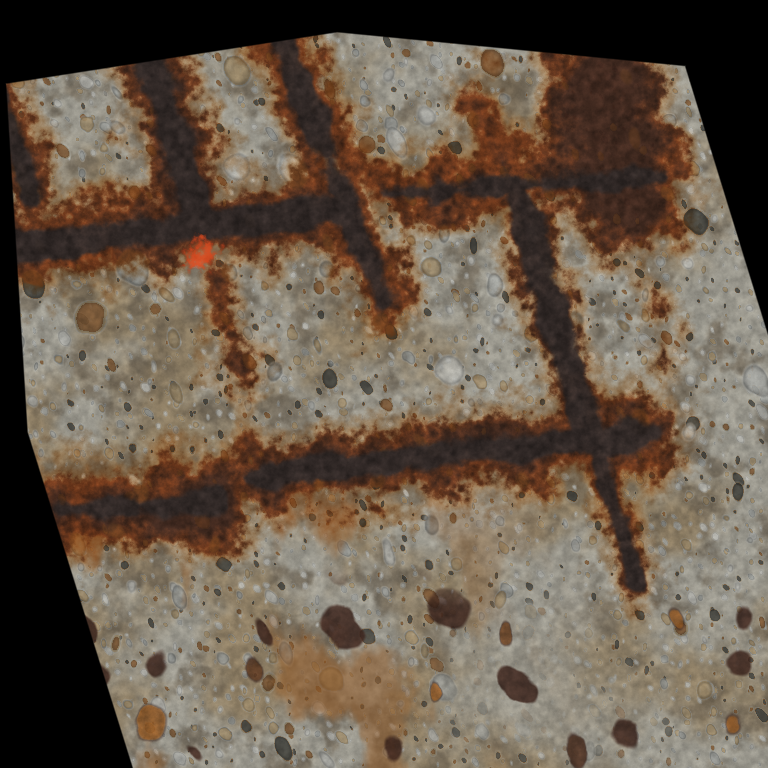
Reproduce this texture procedurally as a WebGL 1 fragment shader.

```glsl
precision highp float;
uniform vec2 u_resolution;

const vec3 PALE = vec3(0.60, 0.59, 0.55);
const vec3 SAND = vec3(0.55, 0.49, 0.39);
const vec3 GRIT = vec3(0.40, 0.36, 0.30);
const vec3 OCHRE = vec3(0.56, 0.34, 0.14);
const vec3 RUST = vec3(0.43, 0.21, 0.10);
const vec3 DARK_RUST = vec3(0.23, 0.14, 0.11);
const vec3 STEEL = vec3(0.18, 0.155, 0.15);

vec2 hash2(vec2 p) {
  vec3 q = fract(p.xyx * vec3(0.1031, 0.1030, 0.0973));
  q += dot(q, q.yzx + 33.33);
  return fract((q.xx + q.yz) * q.zy);
}

float noise(vec2 p) {
  vec2 i = floor(p), f = fract(p);
  f = f * f * (3.0 - 2.0 * f);
  float low = mix(hash2(i).x, hash2(i + vec2(1, 0)).x, f.x);
  float high = mix(hash2(i + vec2(0, 1)).x, hash2(i + vec2(1, 1)).x, f.x);
  return mix(low, high, f.y);
}

float fbm(vec2 p) {
  float sum = 0.0, amp = 0.5;
  for (int i = 0; i < 5; i++) {
    sum += amp * noise(p);
    p = mat2(1.6, 1.2, -1.2, 1.6) * p + 7.3;
    amp *= 0.5;
  }
  return sum;
}

// Signed distance to the right of the line from a to b
float side(vec2 p, vec2 a, vec2 b) {
  vec2 d = normalize(b - a);
  return dot(p - a, vec2(d.y, -d.x));
}

// Adds a bar to a field of distances: x to its steel, y to its rust
vec2 addBar(vec2 field, vec2 p, vec2 a, vec2 b, float core, float halo) {
  vec2 pa = p - a, ba = b - a;
  float d = length(pa - ba * clamp(dot(pa, ba) / dot(ba, ba), 0.0, 1.0));
  return min(field, vec2(d - core, d - halo));
}

// Scattered leaning ellipses: coverage, tone, rim
vec3 stones(vec2 p, float cells, float density, float seed, float px) {
  vec2 g = p * cells + seed;
  vec3 found = vec3(0.0);
  for (int y = -1; y <= 1; y++) {
    for (int x = -1; x <= 1; x++) {
      vec2 id = floor(g) + vec2(x, y);
      vec2 spot = hash2(id + seed), kind = hash2(id + seed + 57.0);
      float angle = 0.28 + (kind.y - 0.5) * 1.1;
      vec2 axis = vec2(cos(angle), sin(angle));
      vec2 d = g - id - 0.2 - 0.6 * spot;
      d = vec2(dot(d, axis) / mix(0.45, 0.9, spot.y), dot(d, vec2(-axis.y, axis.x)));
      float edge = length(d) - mix(0.16, 0.46, spot.x * kind.y);
      edge += (noise(g * 4.0) - 0.5) * 0.12;
      float soft = px * cells + 0.03;
      float cover = (1.0 - smoothstep(-soft, soft, edge)) * step(kind.x, density);
      float rim = cover * smoothstep(-0.13, 0.0, edge);
      found = mix(found, vec3(1.0, fract(kind.x * 37.0 + spot.y), rim), cover);
    }
  }
  return found;
}

vec3 stoneColor(float tone) {
  vec3 c = mix(vec3(0.67, 0.67, 0.65), vec3(0.54, 0.55, 0.54), smoothstep(0.1, 0.4, tone));
  c = mix(c, vec3(0.59, 0.52, 0.40), step(0.45, tone));
  c = mix(c, vec3(0.46, 0.32, 0.19), step(0.72, tone));
  return mix(c, vec3(0.25, 0.25, 0.23), step(0.84, tone));
}

vec3 addStones(vec3 base, vec3 s) {
  vec3 c = stoneColor(s.y) * (1.0 - 0.3 * s.z);
  return mix(base, c, s.x * 0.85);
}

void main() {
  vec2 p = gl_FragCoord.xy / u_resolution;
  float px = 1.0 / min(u_resolution.x, u_resolution.y);
  float cloud = fbm(p * 9.0), mottle = fbm(p * 28.0), grain = fbm(p * 110.0);

  // Mortar and aggregate
  float smoothPatch = 1.0 - smoothstep(0.06, 0.17, length((p - vec2(0.70, 0.10)) * vec2(0.8, 1.3)) + (cloud - 0.5) * 0.2);
  vec3 color = mix(PALE, SAND, smoothstep(0.38, 0.68, cloud + 0.12 * (0.5 - p.y)));
  color = mix(color, GRIT, 0.65 * smoothstep(0.48, 0.72, mottle));
  vec3 fine = stones(p, 62.0, 0.75, 3.0, px);
  vec3 medium = stones(p, 33.0, 0.65, 19.0, px);
  vec3 large = stones(p, 15.0, 0.35, 41.0, px);
  vec3 gravel = addStones(addStones(addStones(color, fine), medium), large);
  color = mix(gravel, PALE, 0.8 * smoothPatch);
  color *= 0.80 + 0.42 * grain;

  // Brown spots and ochre seepage in the lower part
  float lower = 1.0 - smoothstep(0.20, 0.27, p.y);
  vec3 spots = stones(p + 0.012 * (mottle - 0.5), 13.0, 0.42, 74.0, px);
  float seep = smoothstep(0.5, 0.7, fbm(p * vec2(16.0, 9.0) + 4.0)) * (1.0 - smoothstep(0.28, 0.42, p.y)) * (1.0 - smoothstep(0.4, 0.8, p.x));
  color = mix(color, OCHRE, 0.6 * seep);
  color = mix(color, mix(DARK_RUST, OCHRE, smoothstep(0.4, 0.9, spots.y)) * (0.7 + 0.6 * grain), spots.x * lower * 0.85);

  // Two rows of bars
  vec2 field = vec2(1.0);
  field = addBar(field, p, vec2(0.00, 0.675), vec2(0.44, 0.727), 0.020, 0.050);
  field = addBar(field, p, vec2(0.50, 0.747), vec2(0.86, 0.768), 0.009, 0.034);
  field = addBar(field, p, vec2(0.08, 0.336), vec2(0.28, 0.349), 0.010, 0.053);
  field = addBar(field, p, vec2(0.33, 0.380), vec2(0.85, 0.434), 0.016, 0.047);

  // Crossing bars, their worn ends and a rust cloud
  field = addBar(field, p, vec2(0.19, 0.940), vec2(0.267, 0.700), 0.019, 0.044);
  field = addBar(field, p, vec2(0.267, 0.690), vec2(0.315, 0.500), -0.020, 0.018);
  field = addBar(field, p, vec2(0.365, 0.960), vec2(0.500, 0.605), 0.013, 0.032);
  field = addBar(field, p, vec2(0.62, 0.870), vec2(0.670, 0.750), -0.010, 0.025);
  field = addBar(field, p, vec2(0.677, 0.740), vec2(0.768, 0.430), 0.018, 0.026);
  field = addBar(field, p, vec2(0.768, 0.430), vec2(0.833, 0.240), 0.007, 0.014);
  field = addBar(field, p, vec2(0.00, 0.880), vec2(0.040, 0.740), 0.008, 0.026);
  field = addBar(field, p, vec2(0.78, 0.880), vec2(0.820, 0.740), -0.040, 0.075);
  field = addBar(field, p, vec2(0.83, 0.700), vec2(0.875, 0.490), -0.050, 0.002);

  // Ragged rust with an ochre fringe
  float rust = field.y + (mottle - 0.48) * 0.085 + (grain - 0.48) * 0.035;
  float stain = 1.0 - smoothstep(-0.005, 0.035, rust);
  float corroded = 1.0 - smoothstep(-0.010, 0.008, rust);
  float depth = 1.0 - smoothstep(-0.045, 0.005, rust + (cloud - 0.5) * 0.05);
  vec3 rustColor = mix(RUST, DARK_RUST, depth) * (0.55 + 0.9 * grain);
  float pebble = max(medium.x * step(0.55, medium.y), large.x) * (1.0 - 0.5 * depth);
  rustColor = mix(rustColor, OCHRE * (0.85 - 0.3 * medium.z), 0.5 * pebble);
  color = mix(color, color * vec3(1.0, 0.74, 0.46), 0.75 * stain);
  color = mix(color, rustColor, 0.92 * corroded);

  // Dark flaking steel
  float steel = 1.0 - smoothstep(-0.004, 0.006, field.x + (mottle - 0.48) * 0.035);
  color = mix(color, STEEL * (0.6 + 0.85 * grain), 0.9 * steel);

  // Bright fresh rust at one crossing
  float glow = 1.0 - smoothstep(0.004, 0.026, length(p - vec2(0.264, 0.668)) + (grain - 0.5) * 0.05);
  color = mix(color, vec3(0.88, 0.30, 0.13), 0.85 * glow);

  // Slab outline on black
  float slab = min(side(p, vec2(0.008, 0.891), vec2(0.439, 0.958)), side(p, vec2(0.439, 0.958), vec2(0.892, 0.914)));
  slab = min(slab, side(p, vec2(0.892, 0.914), vec2(1.0, 0.564)));
  slab = min(slab, side(p, vec2(0.173, 0.0), vec2(0.036, 0.4375)));
  slab = min(slab, side(p, vec2(0.036, 0.4375), vec2(0.008, 0.891)));
  gl_FragColor = vec4(color * smoothstep(-px, px, slab), 1.0);
}
```
